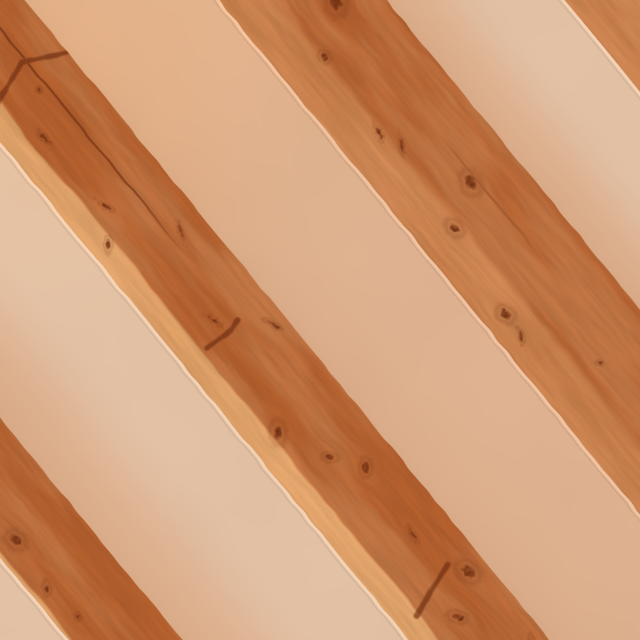
This texture is drawn by a Shadertoy shader. Its source:

```glsl
#define PITCH 0.532
#define SLOPE 1.22
#define FIRST_EDGE -0.181
#define KNOTS 15
#define PLASTER_WARM vec3(0.865, 0.685, 0.55)
#define PLASTER_PALE vec3(0.885, 0.755, 0.645)
#define WOOD_DEEP vec3(0.69, 0.365, 0.175)
#define WOOD_LIGHT vec3(0.74, 0.45, 0.26)
#define SIDE_BRIGHT vec3(0.86, 0.62, 0.40)
#define SIDE_DULL vec3(0.78, 0.50, 0.30)
#define DARK_KNOT vec3(0.42, 0.17, 0.06)

float hash(vec2 p) {
    p = fract(p * vec2(0.1031, 0.1137));
    p += dot(p, p.yx + 33.33);
    return fract((p.x + p.y) * p.x * 17.0);
}

float noise(vec2 p) {
    vec2 i = floor(p), f = fract(p);
    f = f * f * (3.0 - 2.0 * f);
    return mix(mix(hash(i), hash(i + vec2(1, 0)), f.x),
               mix(hash(i + vec2(0, 1)), hash(i + 1.0), f.x), f.y);
}

float fbm(vec2 p) {
    float sum = 0.0, gain = 0.5;
    for (int i = 0; i < 4; i++) {
        sum += gain * noise(p + 40.0);
        p = p * 2.03 + 7.1;
        gain *= 0.5;
    }
    return sum;
}

float segmentDistance(vec2 p, vec2 a, vec2 b) {
    vec2 d = b - a;
    return length(p - a - d * clamp(dot(p - a, d) / dot(d, d), 0.0, 1.0));
}

// Plaster: warm by the upper edge of each beam, pale toward the next one
vec3 plasterColor(vec2 q, float panel, float v) {
    float odd = abs(panel) < 0.5 ? 0.15 : 1.0;
    vec3 c = mix(PLASTER_WARM, PLASTER_PALE, odd * smoothstep(0.05, 0.65, v));
    c += vec3(0.03, 0.01, -0.015) * exp(-9.0 * dot(q - vec2(0.15, 0.05), q - vec2(0.15, 0.05)));
    c -= 0.02 * exp(-v * 12.0);
    return c + 0.02 * (fbm(q * 5.0) - 0.5);
}

vec3 woodColor(vec2 q, float n, float edge, float off, float width, float px) {
    vec2 w = vec2(off * 0.773, dot(q, vec2(0.634, 0.773)));
    float dark = 0.0, bend = 0.0;

    // Knots and short checks scattered along the beam
    for (int i = 0; i < KNOTS; i++) {
        vec2 id = vec2(float(i) * 3.7 + 5.0, n * 11.3 + 31.0);
        float kind = hash(id + 9.0);
        vec2 c = vec2(mix(0.08, 0.9, hash(id)) * width * 0.773,
                      (float(i) + hash(id + 21.0)) * 1.35 / float(KNOTS));
        vec2 d = w - c;
        d.x += d.y * (hash(id + 3.0) - 0.5);
        d.y *= kind > 0.6 ? 0.3 : 0.75;
        float size = kind > 0.6 ? 0.003 : mix(0.003, 0.012, kind * kind * 2.8);
        float r = length(d) + 0.004 * (noise(w * 180.0) - 0.5);
        float spot = 1.0 - smoothstep(size * 0.55 - px, size + px, r);
        float ring = exp(-pow((r - size * 1.5) / (size * 0.5), 2.0));
        dark = max(dark, max(spot * (0.55 + 0.4 * noise(w * 230.0)), ring * 0.18));
        bend += d.x * exp(-r * r / (size * size * 9.0));
    }

    // Grain stretched along the beam
    vec2 g = vec2(w.x - bend * 0.6, w.y) + n * 3.0;
    float broad = fbm(g * vec2(28.0, 5.0));
    float fine = fbm(g * vec2(170.0, 14.0));
    vec3 face = mix(WOOD_DEEP, WOOD_LIGHT, smoothstep(0.25, 0.7, broad + 0.1 * n));
    vec3 side = mix(SIDE_BRIGHT, SIDE_DULL, clamp(n, 0.0, 1.0));

    // Lit side face along the lower edge
    float sideWidth = 0.047 + 0.042 * n + 0.008 * (noise(vec2(w.y * 9.0, n + 5.0)) - 0.5);
    float blur = 0.004 + 0.007 * max(n, 0.0);
    vec3 c = mix(side + 0.09 * (broad - 0.45), face,
                 smoothstep(sideWidth - blur, sideWidth + blur, off));
    c *= 1.0 + 0.14 * (fine - 0.47);

    // Long drying crack, fading down the beam
    float wander = 0.006 * (noise(vec2(w.y * 22.0, n + 2.0)) - 0.5);
    float crack = 1.0 - smoothstep(0.0008, 0.0025 + px, abs(off - width * 0.66 - wander));
    float reach = n > 0.5 ? 0.3 * smoothstep(0.2, 0.28, q.y) : 0.6;
    dark = max(dark, crack * reach * (1.0 - smoothstep(0.28, 0.44, q.y)));

    // Slanted scars at even spacing on the central beam
    if (abs(n) < 0.5) {
        for (int i = 0; i < 3; i++) {
            float y = 0.13 + 0.4 * float(i);
            vec2 a = vec2(edge + 0.089 + y / SLOPE, y);
            vec2 tilt = vec2(0.019, i == 1 ? -0.014 : -0.032);
            float d = min(segmentDistance(q, a - tilt, a + tilt),
                          segmentDistance(q, a + tilt, a + tilt + vec2(i == 0 ? 0.07 : 0.01, -0.016)));
            d += 0.003 * (noise(q * 90.0) - 0.5);
            dark = max(dark, 0.65 * (1.0 - smoothstep(0.0015, 0.005 + px, d)));
        }
    }
    return mix(c, DARK_KNOT, dark);
}

void mainImage(out vec4 fragColor, in vec2 fragCoord) {
    vec2 q = fragCoord / iResolution.xy;
    q.y = 1.0 - q.y;
    float px = 1.0 / iResolution.y;

    // Beam index and horizontal offset from its lower edge
    float s = q.x - q.y / SLOPE;
    float n = floor((s - FIRST_EDGE + 0.02) / PITCH);
    float edge = FIRST_EDGE + PITCH * n - 0.009 * max(0.0, 1.0 - abs(n - 1.0));
    float off = s - edge + 0.003 * (noise(vec2(q.y * 60.0, n + 4.0)) - 0.5);
    float width = 0.22 + 0.042 * n;

    float v = off < 0.0 ? 1.0 : clamp((off - width) / (PITCH - width), 0.0, 1.0);
    vec3 color = plasterColor(q, n - step(off, 0.0), v);

    // Bright caulk line and thin shadow under the lower edge
    color += 0.07 * smoothstep(-0.008, -0.004, off) * step(off, 0.01);
    color -= 0.05 * exp(-pow((off + 0.009) / 0.002, 2.0));

    float beam = smoothstep(-px, px, off) * (1.0 - smoothstep(width - px, width + px, off));
    color = mix(color, woodColor(q, n, edge, off, width, px), beam);
    fragColor = vec4(color, 1.0);
}
```
